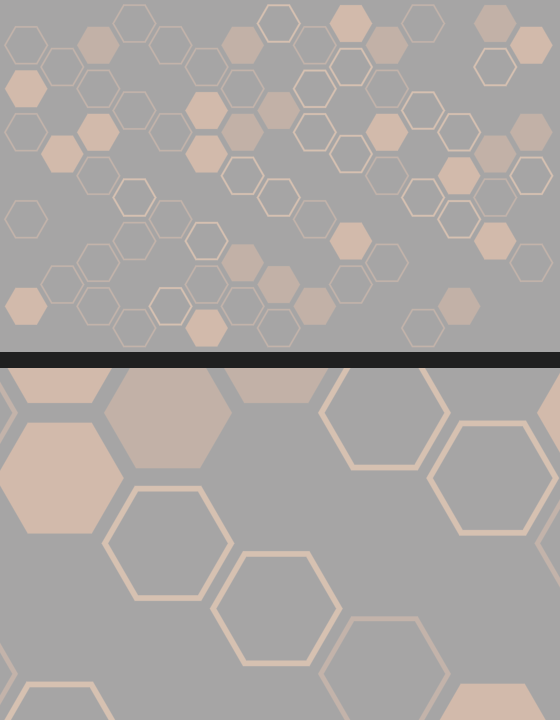
Top, the full canvas; bottom, a detail of the centre.
This background is drawn by a WebGL 1 fragment shader. Its source:

```glsl
precision highp float;

uniform vec2 u_resolution;

// Lengths are fractions of the canvas height.
const vec2 CELL_PITCH = vec2(0.1025, 0.1236);
const vec2 GRID_ORIGIN = vec2(0.0744, 0.068);
const float OUTLINE_APOTHEM = 0.0545;
const float FILL_APOTHEM = 0.0525;
const float BOLD_WIDTH = 0.0054;
const float FINE_WIDTH = 0.0046;

// Cumulative share of cells for each style; the rest stay empty.
const float BRIGHT_FILL_END = 0.10;
const float DIM_FILL_END = 0.235;
const float BOLD_OUTLINE_END = 0.37;
const float FINE_OUTLINE_END = 0.66;
const float STYLE_JITTER = 0.4;

const vec3 BACKGROUND = vec3(0.650, 0.648, 0.648);
const vec3 BRIGHT_FILL = vec3(0.825, 0.730, 0.670);
const vec3 DIM_FILL = vec3(0.760, 0.695, 0.655);
const vec3 BOLD_OUTLINE = vec3(0.840, 0.755, 0.695);
const vec3 FINE_OUTLINE = vec3(0.765, 0.703, 0.668);

float hash(vec2 p) {
  return fract(sin(dot(p, vec2(12.9898, 78.233))) * 43758.5453);
}

// Signed distance to a hexagon with flat top and bottom.
float hexagon(vec2 p, float apothem) {
  p = abs(p);
  return max(p.y, dot(p, vec2(0.866, 0.5))) - apothem;
}

float outline(float d, float width) {
  return abs(d + 0.5 * width) - 0.5 * width;
}

float coverage(float d, float pixel) {
  return 1.0 - smoothstep(-0.8 * pixel, 0.8 * pixel, d);
}

// Evenly spread sequence, loosened by a hash.
float styleOf(vec2 cell) {
  return fract(dot(cell, vec2(0.7549, 0.5698)) + STYLE_JITTER * hash(cell));
}

// Colour in rgb, opacity in a.
vec4 drawCell(vec2 offset, float style, float pixel) {
  float fill = coverage(hexagon(offset, FILL_APOTHEM), pixel);
  if (style < BRIGHT_FILL_END) return vec4(BRIGHT_FILL, fill);
  if (style < DIM_FILL_END) return vec4(DIM_FILL, fill);

  float edge = hexagon(offset, OUTLINE_APOTHEM);
  if (style < BOLD_OUTLINE_END) {
    return vec4(BOLD_OUTLINE, coverage(outline(edge, BOLD_WIDTH), pixel));
  }
  if (style < FINE_OUTLINE_END) {
    return vec4(FINE_OUTLINE, coverage(outline(edge, FINE_WIDTH), pixel));
  }
  return vec4(0.0);
}

// Only whole hexagons are kept.
bool fitsCanvas(vec2 center, vec2 canvas) {
  vec2 margin = OUTLINE_APOTHEM * vec2(1.1547, 1.0);
  return all(greaterThan(center, margin)) &&
         all(lessThan(center, canvas - margin));
}

void main() {
  float pixel = 1.0 / u_resolution.y;
  vec2 canvas = u_resolution * pixel;
  vec2 p = gl_FragCoord.xy * pixel;
  vec2 grid = (p - GRID_ORIGIN) / CELL_PITCH;
  float nearestColumn = floor(grid.x + 0.5);
  vec3 color = BACKGROUND;

  // Hexagons reach into the neighbouring columns.
  for (int i = -1; i <= 1; i++) {
    float column = nearestColumn + float(i);
    float stagger = 0.5 * (1.0 - mod(column, 2.0));
    float row = floor(grid.y - stagger + 0.5);
    vec2 center = GRID_ORIGIN + CELL_PITCH * vec2(column, row + stagger);
    if (fitsCanvas(center, canvas)) {
      vec4 ink = drawCell(p - center, styleOf(vec2(column, row)), pixel);
      color = mix(color, ink.rgb, ink.a);
    }
  }

  gl_FragColor = vec4(color, 1.0);
}
```
